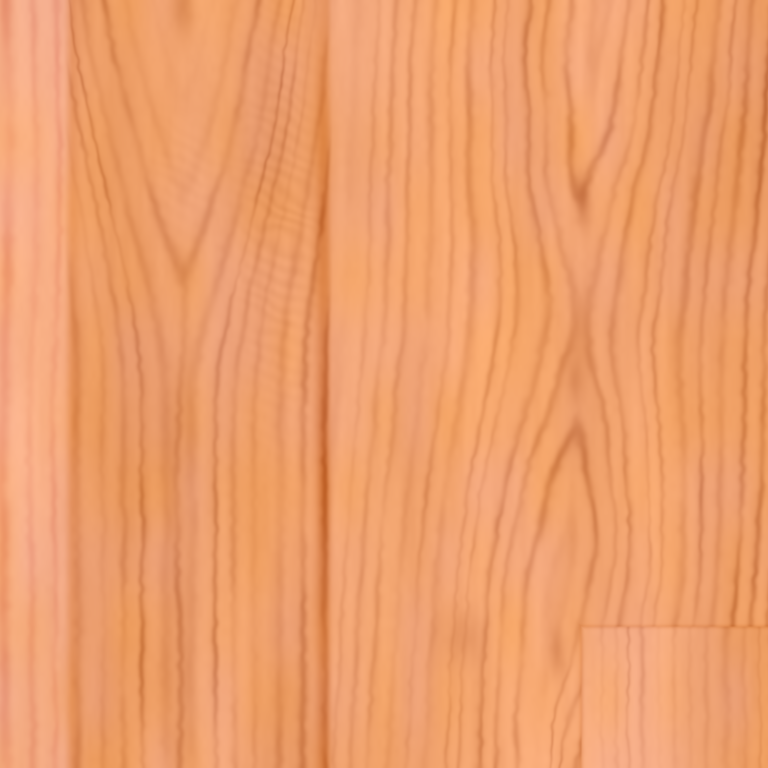
A three.js fragment shader for this texture:

```glsl
// Warm softwood floor: four boards with upright growth rings and pointed arches.
// Each board bends a distance-from-heart field, slices it into rings, then
// adds fibres, curl, cloudy tint and shaded joints.
#define SEAM_A 0.088
#define SEAM_B 0.428
#define SEAM_C 0.757
#define BUTT_Y 0.184
#define RING_DARK vec3(0.112, 0.130, 0.122)
#define PINK vec3(0.970, 0.692, 0.540)
#define HONEY vec3(0.957, 0.652, 0.445)
#define AMBER vec3(0.908, 0.595, 0.388)
#define FIBRE 0.022
#define CLOUD 0.085
#define SHADE 0.072

varying vec2 vUv;

float hash(vec2 p) {
  vec3 q = fract(vec3(p.xyx) * 0.1031);
  q += dot(q, q.yzx + 33.33);
  return fract((q.x + q.y) * q.z);
}

float noise(vec2 p) {
  vec2 i = floor(p), f = fract(p);
  f = f * f * (3.0 - 2.0 * f);
  return mix(mix(hash(i), hash(i + vec2(1.0, 0.0)), f.x),
             mix(hash(i + vec2(0.0, 1.0)), hash(i + 1.0), f.x), f.y);
}

float fall(float a, float b, float x) { return 1.0 - smoothstep(a, b, x); }

float bump(float x, float width) { return exp(-x * x / (width * width)); }

float blob(vec2 p, vec2 centre, vec2 size) {
  vec2 q = (p - centre) / size;
  return exp(-dot(q, q));
}

// One soft line per unit of phase, unevenly spaced, over a faint wide band.
float rings(float phase, float y, float seed) {
  phase += 0.6 * (noise(vec2(phase * 0.8, seed)) - 0.5);
  float p = fract(phase), id = floor(phase);
  float line = bump(p - 0.6, 0.165) + 0.25 * smoothstep(0.05, 0.6, p) * fall(0.6, 0.98, p);
  float weight = 0.22 + 0.62 * hash(vec2(id + 40.0, seed));
  weight = max(weight, 0.75 * fall(0.4, 0.5, abs(id + 1.0)));
  weight *= mix(0.35, 1.0, step(-1.5, id));
  float broken = 0.35 + 0.75 * noise(vec2(id * 7.0 + seed, y * 6.0));
  broken += 0.45 * noise(vec2(id * 5.0 + seed, y * 28.0)) - 0.08;
  return line * weight * broken;
}

// Rings are wide inside an arch and close together outside it.
float archPhase(float dx, float lift, float reach) {
  float d = sqrt(dx * dx + 0.000064);
  float f = d - lift * exp(-d / reach);
  return 24.0 * f + 11.0 * sqrt(f * f + 0.0004);
}

// Narrow pale board at the left.
vec3 paleBoard(vec2 p) {
  float line = rings(p.x * 33.0 + 0.35, p.y, 3.0);
  vec3 c = mix(PINK, HONEY, 0.4 * noise(p * vec2(30.0, 3.0)));
  return c - line * RING_DARK * vec3(0.45, 0.8, 0.7);
}

// Darker board with a downward arch, a heart streak and curly figure.
vec3 archBoard(vec2 p) {
  float dx = p.x - 0.235;
  float lift = 0.32 * smoothstep(0.48, 1.2, p.y);
  float line = 0.85 * rings(archPhase(dx, lift, 0.15), p.y, 11.0);
  float streak = bump(dx - 0.004 * sin(p.y * 14.0), 0.005) * fall(0.55, 0.67, p.y);
  line += streak * (0.2 + 0.8 * noise(vec2(2.0, p.y * 9.0)));
  vec3 c = mix(AMBER, HONEY, 0.75 * noise(p * vec2(20.0, 2.5)));
  c = mix(c, PINK, 0.35 * bump(dx - 0.03, 0.05));
  float curl = sin(p.y * 330.0 + p.x * 150.0 + 6.0 * noise(p * 30.0));
  float curlArea = blob(p, vec2(0.365, 0.72), vec2(0.045, 0.23));
  curlArea += 0.5 * blob(p, vec2(0.235, 0.77), vec2(0.035, 0.08));
  c += 0.012 * curl * curlArea;
  line += 0.7 * blob(p, vec2(0.235, 0.99), vec2(0.016, 0.04));
  return c - line * RING_DARK;
}

// Broad board: an upper arch opens upward, a lower one opens downward.
vec3 broadBoard(vec2 p) {
  float dx = p.x - 0.715 - 0.06 * p.y;
  dx += 0.018 * (noise(p * vec2(8.0, 13.0)) - 0.5) * bump(dx, 0.11);
  float closing = mix(1.0, smoothstep(-0.06, 0.32, p.y), smoothstep(-0.03, 0.03, dx));
  float lift = 0.13 * smoothstep(0.54, 1.0, p.y);
  lift += 0.14 * fall(0.20, 0.62, p.y) * closing;
  float line = rings(archPhase(dx, lift, 0.095), p.y, 23.0);
  line *= mix(0.5, 1.0, smoothstep(0.5, 0.64, p.x));
  for (int i = 0; i < 3; i++) {
    float y = 0.73 - 0.225 * float(i) - 0.065 * float(i * i - i);
    line += 0.7 * blob(p, vec2(0.717 + 0.06 * y, y), vec2(0.010, 0.032));
  }
  line += 0.5 * blob(p, vec2(0.605, 0.17), vec2(0.025, 0.035));
  float warmth = p.x + 0.12 * noise(p * vec2(18.0, 3.0));
  vec3 c = mix(mix(PINK, HONEY, 0.45), HONEY, smoothstep(0.42, 0.67, warmth));
  c = mix(c, AMBER, 0.45 * smoothstep(0.78, 1.05, warmth));
  return c - line * RING_DARK;
}

// Short board in the lower corner, with close straight grain.
vec3 shortBoard(vec2 p) {
  float line = rings(p.x * 48.0 + 0.2, p.y, 37.0);
  vec3 c = mix(mix(PINK, HONEY, 0.6), AMBER, smoothstep(0.86, 1.02, p.x));
  return c - line * RING_DARK * 0.6;
}

void main() {
  vec2 uv = vUv;
  vec2 p = uv;
  p.x += 0.010 * (noise(uv * vec2(4.0, 2.5) + 3.0) - 0.5);
  p.x += 0.004 * (noise(uv * vec2(16.0, 16.0)) - 0.5);
  p.x += 0.003 * (noise(uv * vec2(60.0, 90.0)) - 0.5);

  // Boards
  vec3 col = mix(paleBoard(p), archBoard(p), smoothstep(SEAM_A - 0.006, SEAM_A + 0.008, uv.x));
  col = mix(col, broadBoard(p), smoothstep(SEAM_B - 0.004, SEAM_B + 0.006, uv.x));
  float corner = max(SEAM_C - uv.x, uv.y - BUTT_Y);
  col = mix(col, shortBoard(p), fall(-0.002, 0.002, corner));

  // Joints
  float joint = 0.4 * bump(uv.x - SEAM_A - 0.006, 0.010);
  joint += (0.3 + 0.7 * noise(vec2(4.0, uv.y * 5.0))) * bump(uv.x - SEAM_B + 0.007, 0.010);
  joint += 0.4 * bump(corner, 0.003);
  col -= joint * RING_DARK * vec3(0.75, 1.0, 1.3);

  // Fibres, rosy and yellow clouds, and broad upright shading
  float fibre = noise(uv * vec2(110.0, 9.0)) + 0.4 * noise(uv * vec2(180.0, 90.0)) - 0.7;
  float cloud = noise(uv * vec2(24.0, 11.0) + 9.0) - 0.5;
  float shade = 0.6 * noise(uv * vec2(13.0, 2.5) + 17.0) + 0.4 * noise(uv * 5.0 + 31.0) - 0.5;
  col += FIBRE * fibre * vec3(0.8, 1.0, 1.0);
  col += CLOUD * cloud * vec3(-0.1, 0.08, 1.0);
  col += SHADE * shade * vec3(0.9, 1.0, 1.0);
  gl_FragColor = vec4(clamp(col, 0.0, 1.0), 1.0);
}
```
